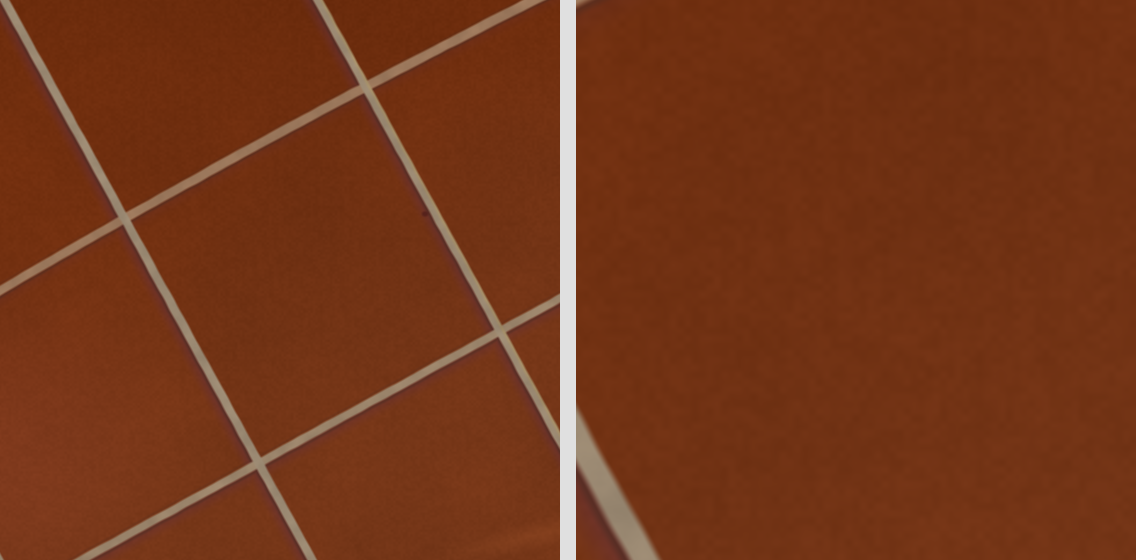
Left: the whole. Right: its middle third, enlarged.
Write a three.js fragment shader that draws this texture.

```glsl
// Tilted square terracotta floor tiles with pale grout, soft fringes and fine grain.
varying vec2 vUv;

float hash(vec2 p) {
  return fract(sin(dot(p, vec2(127.1, 311.7))) * 43758.5453);
}

float noise(vec2 p) {
  vec2 i = floor(p), f = fract(p);
  f = f * f * (3.0 - 2.0 * f);
  return mix(mix(hash(i), hash(i + vec2(1.0, 0.0)), f.x),
             mix(hash(i + vec2(0.0, 1.0)), hash(i + 1.0), f.x), f.y);
}

float fbm(vec2 p) {
  float sum = 0.0, amp = 0.5;
  for (int i = 0; i < 4; i++) {
    sum += amp * noise(p);
    p = p * 2.03 + 17.0;
    amp *= 0.5;
  }
  return sum;
}

// Soft band of the given half width around zero
float band(float d, float halfWidth, float blur) {
  return 1.0 - smoothstep(halfWidth - blur, halfWidth + blur, abs(d));
}

void main() {
  // Tile coordinates along the two tilted edges, with a slight bow in the upper row
  vec2 across = vec2(0.4303, 0.2363), up = vec2(-0.2389, 0.4368);
  vec2 p = vUv - vec2(0.4622, 0.1732);
  vec2 q = vec2(dot(p, across) / dot(across, across), dot(p, up) / dot(up, up));
  q.y += 0.0145 * q.x * (q.x - 1.0) * smoothstep(0.2, 0.9, q.y);
  vec2 tile = floor(q), joint = floor(q + 0.5);
  vec2 d = (q - joint) * vec2(length(across), length(up));
  d += 0.0012 * (vec2(noise(vUv * 45.0), noise(vUv * 45.0 + 31.0)) - 0.5);

  // Clay: darker towards the upper left, warmer below, each tile a little different
  float shade = smoothstep(-0.15, 0.75, vUv.y - 0.45 * vUv.x);
  vec3 clay = mix(vec3(0.462, 0.212, 0.092), vec3(0.445, 0.182, 0.055), shade);
  clay = mix(clay, vec3(0.425, 0.170, 0.045), 0.7 * smoothstep(0.75, 1.05, vUv.y));
  clay += vec3(0.045, 0.022, 0.03) * (1.0 - smoothstep(0.0, 0.4, length(vUv - vec2(0.0, 0.2))));
  clay *= 0.98 + 0.04 * hash(tile + 3.0);
  clay *= 0.95 + 0.1 * fbm(vUv * 7.0);

  // Faint light streak in the lower right corner
  float streak = band(vUv.y - 0.03 - 0.25 * (vUv.x - 0.9), 0.012, 0.02);
  clay += vec3(0.06, 0.04, 0.025) * streak * smoothstep(0.72, 0.95, vUv.x);

  // Fine grain
  float grain = noise(vUv * 230.0) + 0.6 * noise(vUv * 110.0 + 9.0) - 0.8;
  vec3 color = clay + vec3(0.022, 0.014, 0.012) * grain;

  // Purple fringe and dark rim on the lower left side of the joints
  vec2 side = (1.0 - smoothstep(0.008, 0.034, abs(d))) * step(d, vec2(0.0));
  float fringe = max(side.x, side.y * mix(0.75, 0.35, joint.y));
  color = mix(color, vec3(0.40, 0.19, 0.23), 0.55 * fringe);
  float rim = max(band(d.x + 0.0105, 0.002, 0.0035), 0.8 * band(d.y + 0.0105, 0.002, 0.003));
  rim = max(rim, 0.45 * band(d.y - 0.011, 0.001, 0.003));
  color = mix(color, vec3(0.29, 0.17, 0.13), 0.65 * rim);

  // Small dark chip beside the right joint
  float chip = 1.0 - smoothstep(0.002, 0.008, length((vUv - vec2(0.759, 0.618)) * vec2(0.9, 1.1)));
  color = mix(color, vec3(0.29, 0.10, 0.09), 0.65 * chip);

  // Grout: the upper row is wider to the right and browner than the rest
  float upper = clamp(joint.y, 0.0, 1.0);
  float column = band(d.x, 0.0077, 0.0027);
  float row = band(d.y, 0.0072 + upper * (0.0005 + 0.0012 * vUv.x), 0.0027);
  vec3 columnColor = mix(vec3(0.61, 0.54, 0.45), vec3(0.67, 0.57, 0.38),
                         0.6 * smoothstep(0.0, 0.006, d.x) * smoothstep(0.5, 0.9, q.x));
  vec3 rowColor = mix(vec3(0.61, 0.52, 0.42), vec3(0.61, 0.47, 0.36), upper);
  float wear = 0.92 + 0.16 * fbm(vUv * 38.0);
  color = mix(color, rowColor * wear, row);
  color = mix(color, columnColor * wear, column);

  gl_FragColor = vec4(color, 1.0);
}
```
